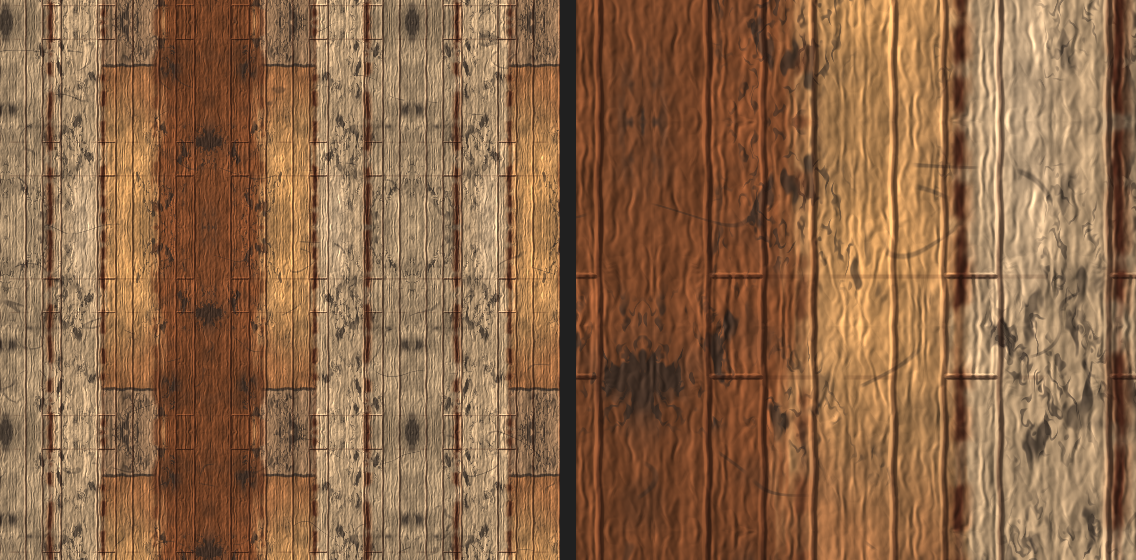
Left: the whole. Right: its middle third, enlarged.
This texture is drawn by a three.js fragment shader. Its source:

```glsl
// Weathered wooden planks, mirrored in both directions, under a finer tiled embossing.
varying vec2 vUv;

#define AXIS vec2(0.373, 0.594)        // centre of the red plank
#define HALF_TILE vec2(0.363, 0.366)   // half a repeat of the planks
#define EMBOSS_AXIS vec2(0.380, 0.594)
#define HALF_EMBOSS vec2(0.1192, 0.122) // half a repeat of the embossing
#define PLANK 0.0945                   // plank width
#define LIGHT vec2(0.0016, -0.0010)
#define RELIEF 0.40
#define PANEL_END 0.289                // cross cut on the orange plank
#define RED vec3(0.50, 0.29, 0.17)
#define ORANGE vec3(0.69, 0.51, 0.33)
#define TAN vec3(0.71, 0.59, 0.45)
#define GREY vec3(0.62, 0.52, 0.40)

const vec3 SEAM = vec3(0.24, 0.12, 0.08);
const vec3 SOOT = vec3(0.18, 0.15, 0.13);

float hash(vec2 p) {
  return fract(sin(dot(p, vec2(127.1, 311.7))) * 43758.5);
}

// Layered, rotated sines, roughly -1 to 1
float waves(vec2 p) {
  float sum = 0.0, amp = 0.5;
  for (int i = 0; i < 5; i++) {
    p = mat2(0.8, -0.6, 0.6, 0.8) * p * 1.6 + 2.3;
    sum += amp * sin(p.x + 1.5 * sin(p.y * 0.9));
    amp *= 0.65;
  }
  return sum;
}

// Cellular noise: distance to the nearest scattered point
float cells(vec2 p) {
  vec2 id = floor(p), f = fract(p);
  float d = 2.0;
  for (int y = -1; y <= 1; y++)
    for (int x = -1; x <= 1; x++) {
      vec2 c = vec2(float(x), float(y));
      vec2 jitter = vec2(hash(id + c), hash(id + c + 37.0));
      d = min(d, length(c + jitter - f));
    }
  return d;
}

// Mirror repeat around an axis
vec2 fold(vec2 uv, vec2 axis, vec2 halfSize) {
  return abs(mod(uv - axis + halfSize, 2.0 * halfSize) - halfSize);
}

float line(float d, float width) {
  return smoothstep(width, 0.25 * width, abs(d));
}

// Inlaid strip of the embossed tile, between two cross cuts
float inlay(vec2 q) {
  return step(abs(q.x - 0.049), 0.0165) * step(0.092, q.y);
}

// Long grooves of the embossed tile and the ends of its strip
float rails(vec2 q) {
  float x = q.x + 0.0006 * sin(q.y * 130.0);
  float d = min(min(abs(x - 0.0325), abs(x - 0.0655)), abs(x - 0.0955));
  float cut = line(q.y - 0.092, 0.002) * step(abs(q.x - 0.049), 0.0165);
  return max(line(d, 0.0026), cut);
}

float height(vec2 uv) {
  vec2 q = fold(uv, EMBOSS_AXIS, HALF_EMBOSS);
  float wobble = waves(q * vec2(75.0, 38.0) + 5.0);
  float patches = 0.5 + 0.5 * sin(q.x * 150.0 + 2.0 * sin(q.y * 70.0));
  float grain = sin(q.x * 980.0 + wobble * (2.4 + 2.0 * patches));
  float worms = cells(q * vec2(125.0, 52.0) + 0.9 * wobble);
  float bumps = cells(uv * vec2(260.0, 150.0));
  float h = (0.16 + 0.18 * patches + 0.2 * inlay(q)) * grain;
  return h + 1.1 * worms + 0.35 * bumps - 1.2 * rails(q);
}

float stain(vec2 p, vec2 centre, vec2 radius) {
  vec2 d = (p - centre) / radius;
  return exp(-dot(d, d));
}

void main() {
  vec2 p = fold(vUv, AXIS, HALF_TILE);
  float blotch = waves(p * vec2(24.0, 11.0));
  float streak = waves(p * vec2(170.0, 16.0) + 4.0);
  float rough = waves(p * vec2(110.0, 65.0));
  float x = p.x + 0.0008 * sin(p.y * 60.0);
  float seam = x - PLANK * clamp(floor(x / PLANK + 0.5), 1.0, 3.0);

  // Plank colours, from the red axis outwards
  float toOrange = smoothstep(0.079, 0.106, x + 0.009 * streak + 0.007 * blotch);
  float onOrange = smoothstep(0.088, 0.096, x) * smoothstep(0.193, 0.187, x);
  float panel = smoothstep(PANEL_END - 0.001, PANEL_END + 0.001, p.y);
  vec3 col = mix(RED, ORANGE, toOrange);
  col = mix(col, TAN, smoothstep(0.182, 0.195, x + 0.006 * streak));
  col = mix(col, GREY, smoothstep(0.277, 0.288, x));
  float brown = smoothstep(0.14, 0.27, p.y + 0.03 * blotch) * (1.0 - panel);
  col = mix(col, mix(RED, ORANGE, 0.35), 0.85 * onOrange * brown);
  col = mix(col, mix(RED, GREY, 0.7), onOrange * panel);
  col += vec3(0.08, 0.05, 0.01) * stain(p, vec2(0.14, 0.08), vec2(0.035, 0.09));
  col += 0.07 * stain(p, vec2(0.225, 0.0), vec2(0.02, 0.09));
  col *= 1.0 - 0.14 * smoothstep(0.1, 0.3, p.y) * smoothstep(0.1, 0.06, x);
  col *= 1.0 + 0.1 * blotch + 0.12 * streak + 0.1 * rough;

  // Knots and smudges, torn by the grain
  float dark = stain(p, vec2(0.0), vec2(0.014, 0.042)) + stain(p, vec2(0.069, 0.283), vec2(0.016, 0.023));
  dark += 0.8 * stain(p, vec2(0.0, 0.156), vec2(0.026, 0.03)) + 1.1 * stain(p, HALF_TILE, vec2(0.022, 0.026));
  dark += stain(p, vec2(0.363, 0.21), vec2(0.032, 0.012)) + stain(p, vec2(0.285, 0.0), vec2(0.007, 0.045));
  dark += stain(p, vec2(0.3, 0.18), vec2(0.026, 0.004));
  dark *= 0.2 + 0.8 * smoothstep(-0.5, 0.5, rough + 0.6 * streak);

  // Small flecks and grime
  float gate = smoothstep(-0.15, 0.6, waves(p * vec2(19.0, 14.0) + 7.0));
  float fleck = smoothstep(0.4, 0.75, waves(p * vec2(95.0, 42.0) + 11.0));
  float pits = smoothstep(0.3, 0.1, cells(p * vec2(75.0, 38.0) + rough));
  dark += gate * (0.7 * fleck + 0.5 * pits) + 0.16 * smoothstep(0.1, 0.9, waves(p * 33.0));

  // Thin broken scratches that ignore the mirroring
  float scratch = line(waves(vUv * vec2(6.0, 9.0)), 0.03);
  dark += 0.35 * scratch * smoothstep(-0.1, 0.4, waves(vUv * 40.0 + 3.0));

  // Cut panel on the orange plank
  float edge = line(p.y - PANEL_END + 0.0015 * rough, 0.004);
  float crack = line(min(abs(x - 0.125), abs(x - 0.155)) + 0.0015 * rough, 0.0045);
  dark += onOrange * (0.75 * edge + panel * crack * smoothstep(-0.6, 0.2, blotch + streak));
  col = mix(col, SOOT, clamp(dark, 0.0, 0.8));

  // Seams with reddish borders, worn away in places
  float wear = smoothstep(-0.6, 0.4, waves(vec2(p.x * 9.0, p.y * 45.0)) + 0.4 * rough);
  float strong = 0.5 + 0.5 * step(0.14, x);
  col = mix(col, RED, 0.55 * smoothstep(0.012, 0.002, abs(seam)) * wear);
  col = mix(col, SEAM, strong * (0.35 + 0.6 * wear) * line(seam + 0.0008 * rough, 0.0046));
  vec2 q = fold(vUv, EMBOSS_AXIS, HALF_EMBOSS);
  col = mix(col, SEAM, 0.45 * rails(q));
  col = mix(col, SEAM, 0.2 * line(q.y - 0.092, 0.002) * smoothstep(-0.2, 0.4, blotch));

  // Embossed light over the whole surface
  float relief = clamp(height(vUv) - height(vUv + LIGHT), -0.9, 0.9);
  col *= 1.0 + RELIEF * relief;
  gl_FragColor = vec4(clamp(col, 0.0, 1.0), 1.0);
}
```
